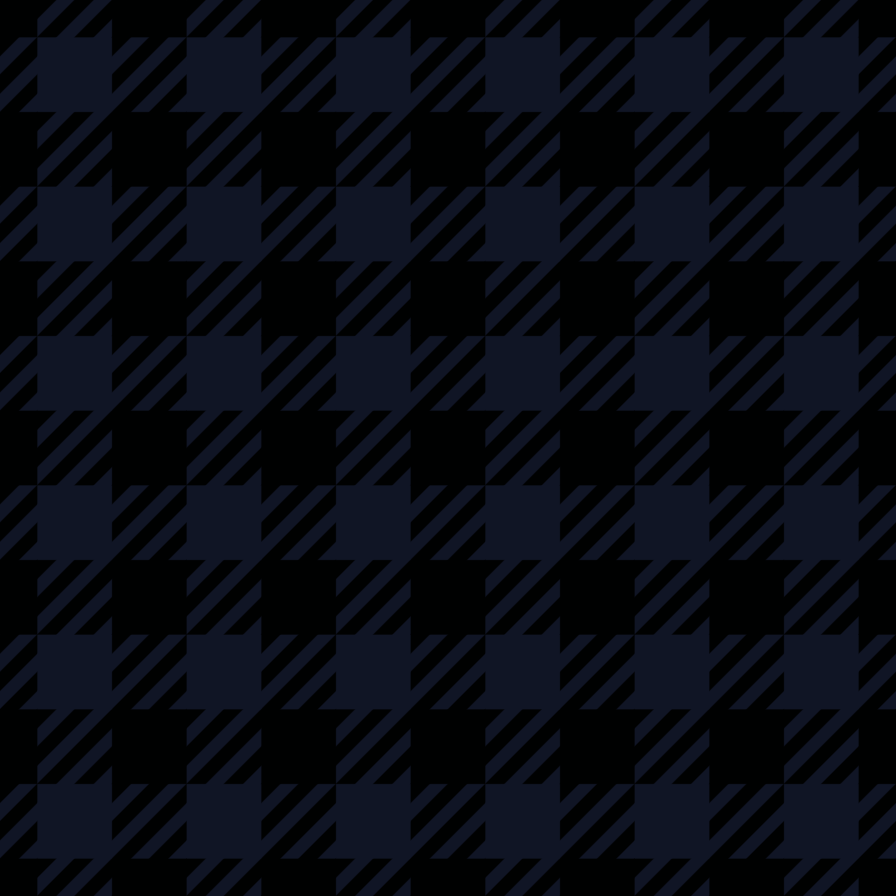
This pattern is drawn by a Shadertoy shader. Its source:

```glsl
// Dark navy and black gingham check with diagonal twill stripes where the bands cross.

const float REPEATS = 6.0;         // checks across and down
const float BAND_WIDTH = 0.5;      // navy band, as a share of one check
const float TWILLS = 4.0;          // diagonal stripes per check
const float TWILL_WIDTH = 0.48;    // navy share of one twill period
const vec3 BLACK = vec3(0.0, 0.003, 0.004);
const vec3 NAVY = vec3(0.062, 0.082, 0.146);

// Smooth periodic stripe of period 1, centred on the given phase.
float stripe(float t, float centre, float width, float blur) {
    float distanceToCentre = abs(fract(t - centre + 0.5) - 0.5);
    return 1.0 - smoothstep(-blur, blur, distanceToCentre - 0.5 * width);
}

// Navy coverage of the cloth; p is measured in checks.
float gingham(vec2 p, float blur) {
    float warp = stripe(p.x, 0.5, BAND_WIDTH, blur);
    float weft = stripe(p.y, 0.5, BAND_WIDTH, blur);
    // The diagonal phase changes faster than p, so its blur is scaled to match.
    float twill = stripe((p.x - p.y) * TWILLS, 0.75, TWILL_WIDTH, blur * TWILLS * sqrt(2.0));
    // Where both threads agree the colour is solid, elsewhere the twill decides.
    return mix(warp * weft, max(warp, weft), twill);
}

void mainImage(out vec4 fragColor, in vec2 fragCoord) {
    vec2 p = fragCoord / iResolution.xy * REPEATS;
    float blur = 0.85 * REPEATS / min(iResolution.x, iResolution.y);
    fragColor = vec4(mix(BLACK, NAVY, gingham(p, blur)), 1.0);
}
```
